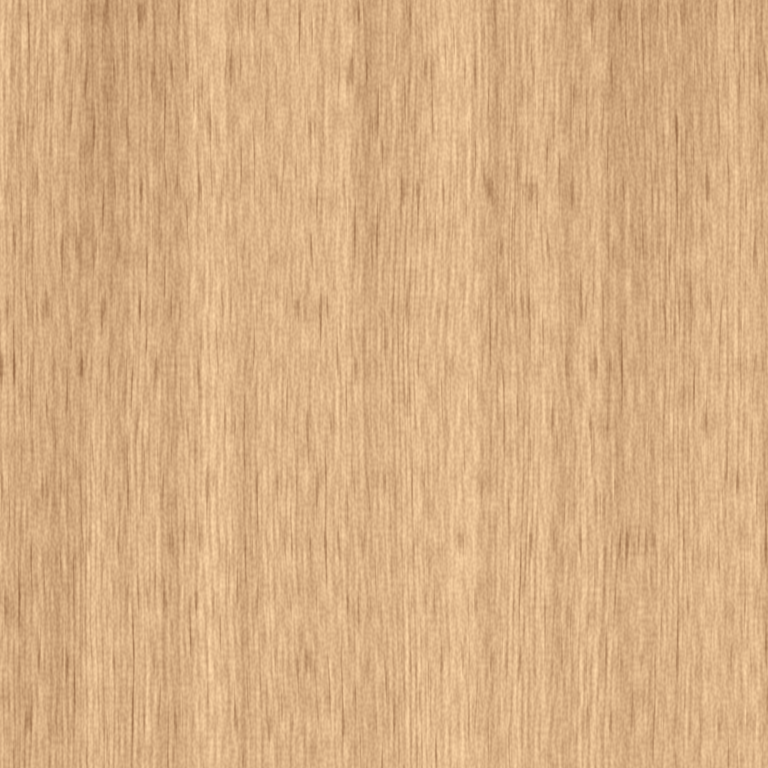
Give the GLSL for this texture, as a WebGL 2 fragment shader.

```glsl
#version 300 es
precision highp float;
// Pale honey-coloured wood veneer with fine vertical grain, soft bands and short pores.

#define BASE_COLOR vec3(0.853, 0.696, 0.527)
#define TONE_TINT vec3(1.0, 1.06, 0.96)
#define RING_COUNT 124.0
#define RING_DEPTH 0.066
#define BAND_DEPTH 0.066
#define STREAK_DEPTH 0.065
#define FIBRE_DEPTH 0.100
#define PORE_DEPTH 0.130
#define MOTTLE_DEPTH 0.075
#define STAIN_DEPTH 0.062
#define GRAIN_SWAY 0.009

uniform vec2 u_resolution;
out vec4 outColor;

float hash(ivec2 cell) {
    uvec2 q = uvec2(cell) * uvec2(1597334673u, 3812015801u);
    uint h = (q.x ^ q.y) * 1597334673u;
    h = (h ^ (h >> 15u)) * 2246822519u;
    return float((h ^ (h >> 13u)) >> 8u) / 16777216.0;
}

float cornerSlope(ivec2 cell, vec2 offset) {
    float angle = 6.28319 * hash(cell);
    return dot(vec2(cos(angle), sin(angle)), offset);
}

// Gradient noise, centred on zero.
float noise(vec2 p) {
    ivec2 c = ivec2(floor(p));
    vec2 f = fract(p);
    vec2 w = f * f * f * (f * (f * 6.0 - 15.0) + 10.0);
    float bottom = mix(cornerSlope(c, f),
                       cornerSlope(c + ivec2(1, 0), f - vec2(1.0, 0.0)), w.x);
    float top = mix(cornerSlope(c + ivec2(0, 1), f - vec2(0.0, 1.0)),
                    cornerSlope(c + ivec2(1, 1), f - vec2(1.0)), w.x);
    return mix(bottom, top, w.y);
}

float bump(float x, float centre, float width) {
    float d = (x - centre) / width;
    return exp(-d * d);
}

// Long bands of tone, a dusky stain and one pale stripe.
float broadTone(vec2 p) {
    float tone = 0.8 * BAND_DEPTH * noise(vec2(p.x * 9.0, p.y * 0.5) + 3.3);
    tone += 0.8 * BAND_DEPTH * noise(vec2(p.x * 31.0, p.y * 0.7) + 17.6);
    float stainColumn = smoothstep(0.10, 0.112, p.x) * (1.0 - smoothstep(0.235, 0.255, p.x));
    tone -= STAIN_DEPTH * stainColumn * smoothstep(0.25, 0.95, p.y);
    tone -= 0.35 * STAIN_DEPTH * smoothstep(0.62, 0.72, p.x) * smoothstep(0.45, 1.0, p.y);
    tone -= 0.30 * STAIN_DEPTH * bump(p.x, 0.0, 0.07) * (1.0 - p.y);
    tone += 0.45 * STAIN_DEPTH * (bump(p.x, 0.595, 0.03) + bump(p.x, 0.275, 0.02));
    return tone;
}

// Close growth lines whose strength varies across the board.
float growthRings(vec2 p) {
    float phase = p.x * RING_COUNT + 3.0 * noise(vec2(p.x * 7.0, p.y * 0.6) + 41.2)
                + 0.8 * noise(vec2(p.x * 26.0, p.y * 3.0) + 8.7);
    float crest = 0.5 + 0.5 * sin(6.28319 * phase);
    float strength = 0.3 + 0.7 * smoothstep(-0.3, 0.35, noise(vec2(p.x * 15.0, p.y * 1.2) + 29.4));
    strength += 0.6 * bump(p.x, 0.535, 0.012);
    return -RING_DEPTH * strength * (crest * crest - 0.375);
}

// Long streaks, fine fibres, short dark pores and a crisp mottle.
float fineGrain(vec2 p) {
    float tone = STREAK_DEPTH * noise(vec2(p.x * 107.0, p.y * 1.6) + 5.1);
    tone += FIBRE_DEPTH * noise(vec2(p.x * 223.0, p.y * 28.0) + 63.9);
    float pore = noise(vec2(p.x * 178.0, p.y * 13.0) + 91.7);
    tone -= PORE_DEPTH * smoothstep(0.22, 0.58, pore);
    tone += MOTTLE_DEPTH * noise(vec2(p.x * 287.0, p.y * 171.0) + 12.8);
    return tone;
}

void main() {
    vec2 uv = gl_FragCoord.xy / u_resolution;

    // Gentle sideways drift of the grain along its length.
    vec2 grain = uv;
    grain.x += GRAIN_SWAY * noise(vec2(uv.x * 5.0, uv.y * 2.0) + 7.4);
    grain.x += 0.2 * GRAIN_SWAY * noise(vec2(uv.x * 16.0, uv.y * 8.0) + 52.1);

    float tone = broadTone(uv) + growthRings(grain) + fineGrain(grain);
    outColor = vec4(clamp(BASE_COLOR + tone * TONE_TINT, 0.0, 1.0), 1.0);
}
```
